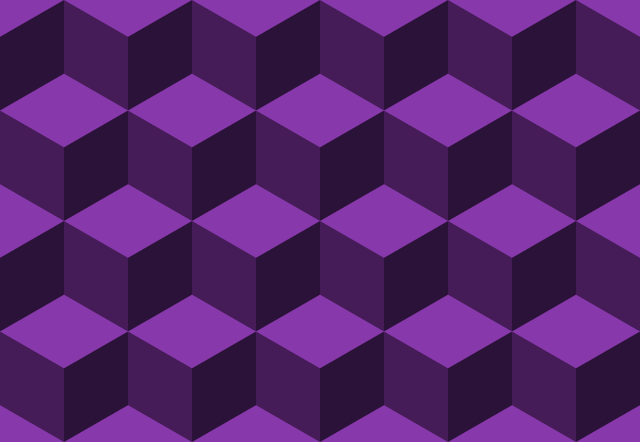
Write a WebGL 1 fragment shader that draws this pattern.

```glsl
precision highp float;

uniform vec2 u_resolution;

const vec2 REPEATS = vec2(5.0, 2.0);
const vec2 RHOMBUS_HALF_SIZE = vec2(0.5, 1.0 / 6.0);

const vec3 TOP_COLOR = vec3(0.53, 0.22, 0.67);
const vec3 LEFT_COLOR = vec3(0.27, 0.11, 0.34);
const vec3 RIGHT_COLOR = vec3(0.17, 0.07, 0.22);

// Antialiased step: 1 where the field is positive
float coverage(float field, float pixelSpan) {
  return clamp(field / pixelSpan + 0.5, 0.0, 1.0);
}

// Positive inside a rhombus centred on every whole cell coordinate
float rhombusField(vec2 cell, vec2 halfSize) {
  vec2 offset = abs(fract(cell + 0.5) - 0.5);
  return 1.0 - dot(offset, 1.0 / halfSize);
}

// Wrapping triangle wave, positive over the first half of each cell
float firstHalfField(float x) {
  return abs(fract(x - 0.25) - 0.5) - 0.25;
}

// Blend weight of the left faces: a checker of half cells
float leftFaceMask(vec2 cell, vec2 pixel) {
  float column = coverage(firstHalfField(cell.x), pixel.x);
  float row = coverage(firstHalfField(cell.y), pixel.y);
  return mix(1.0 - column, column, row);
}

// Blend weight of the cube tops: two staggered rhombus lattices
float topFaceMask(vec2 cell, vec2 pixel, vec2 halfSize) {
  float field = max(rhombusField(cell, halfSize),
                    rhombusField(cell + 0.5, halfSize));
  return coverage(field, length(pixel / halfSize));
}

void main() {
  vec2 cell = gl_FragCoord.xy / u_resolution * REPEATS;
  vec2 pixel = REPEATS / u_resolution;

  // Side faces first, tops over them
  vec3 color = mix(RIGHT_COLOR, LEFT_COLOR, leftFaceMask(cell, pixel));
  color = mix(color, TOP_COLOR, topFaceMask(cell, pixel, RHOMBUS_HALF_SIZE));

  gl_FragColor = vec4(color, 1.0);
}
```
